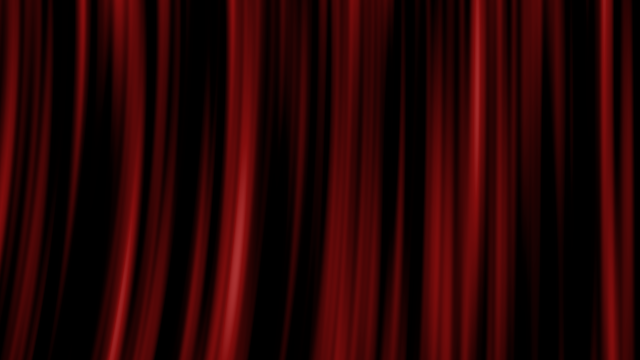
Write a Shadertoy shader that draws this texture.

```glsl
// Dark red velvet curtain with soft hanging folds and deep black gaps.

float hash(vec2 cell) {
    vec3 q = fract(cell.xyx * vec3(0.1031, 0.1030, 0.0973));
    q += dot(q, q.yzx + 33.33);
    return fract((q.x + q.y) * q.z);
}

// Slope contribution of one lattice corner
float corner(vec2 cell, vec2 offset) {
    float angle = 6.2832 * hash(cell);
    return dot(vec2(cos(angle), sin(angle)), offset);
}

float gradientNoise(vec2 p) {
    vec2 i = floor(p), f = fract(p);
    vec2 u = f * f * f * (f * (f * 6.0 - 15.0) + 10.0);
    vec2 e = vec2(0.0, 1.0);
    float low = mix(corner(i, f), corner(i + e.yx, f - e.yx), u.x);
    float high = mix(corner(i + e.xy, f - e.xy), corner(i + e.yy, f - e.yy), u.x);
    return mix(low, high, u.y);
}

// Light caught by the cloth: wide folds, pleats, creases and fine threads
float clothLight(vec2 p) {
    float wander = gradientNoise(vec2(p.x * 2.7, p.y * 0.6) + 17.3);
    float folds = sin(p.x * 19.5 + 5.0 * wander + 0.6);
    float pleats = gradientNoise(vec2(p.x * 13.0, p.y * 0.9) + 41.6);
    float creases = gradientNoise(vec2(p.x * 31.0, p.y * 0.7) + 73.4);
    float threads = gradientNoise(vec2(p.x * 58.0, p.y * 0.6) + 29.7);
    return 0.135 + 0.125 * folds + 0.5 * pleats + 0.52 * creases + 0.2 * threads;
}

void mainImage(out vec4 fragColor, in vec2 fragCoord) {
    vec2 p = fragCoord / iResolution.y;

    // The hem is drawn to the left, most strongly on the left side
    float drop = 1.0 - p.y;
    float sway = 0.1 * drop * drop * smoothstep(1.6, 0.1, p.x);
    float light = clothLight(p + vec2(sway, 0.0));

    // Soft floor keeps the gaps black without a hard rim
    light = 0.5 * (light + sqrt(light * light + 0.0008));
    light *= mix(0.88, 1.08, p.y);

    // Deep red, with a pale sheen only on the brightest ridges
    float sheen = max(light - 0.52, 0.0);
    float tint = 0.06 * light + 0.08 * light * light + 0.8 * sheen;
    fragColor = vec4(light, tint, tint, 1.0);
}
```
